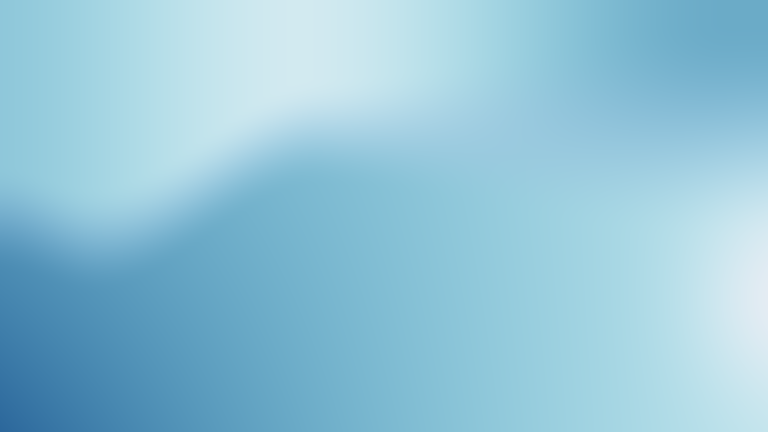
Give the GLSL for this background, as a Shadertoy shader.

```glsl
// A soft blue haze: a pale bright sky drifts over a deep blue slope along a
// blurred fold, with a white glow at the right edge. One brightness field is
// built from smooth ramps, then coloured by a quadratic blue palette.

// Dark blue through cyan to near white
vec3 bluePalette(float tone) {
    return vec3(tone,
                0.1695 + tone * (1.4915 - 0.71 * tone),
                0.4574 + tone * (0.9647 - 0.458 * tone));
}

// Upper field: brightest left of the middle, dim at the right
float skyTone(float x) {
    return 0.55 + 0.28 * smoothstep(-0.05, 0.42, x)
                - 0.41 * smoothstep(0.36, 0.95, x);
}

// Lower field: deep at the lower left, rising to the right
float slopeTone(vec2 p) {
    float away = 1.0 - p.x;
    return 0.17 + 0.66 * p.x - 0.08 * p.x * p.x + 0.32 * p.y * away * away;
}

// Height of the fold between both fields
float foldHeight(float x) {
    return 0.445 + 0.25 * smoothstep(0.12, 0.42, x)
                 + 0.05 * (1.0 - smoothstep(0.0, 0.12, x));
}

void mainImage(out vec4 fragColor, in vec2 fragCoord) {
    vec2 p = fragCoord / iResolution.xy;

    // The fold grows more diffuse to the right
    float blur = 0.125 + 0.125 * smoothstep(0.4, 0.9, p.x);
    float fold = foldHeight(p.x);
    float sky = smoothstep(fold - blur, fold + blur, p.y);
    float tone = mix(slopeTone(p), skyTone(p.x), sky);

    // White glow at the right edge
    vec2 g = (p - vec2(1.02, 0.31)) / vec2(0.12, 0.23);
    float glow = exp(-dot(g, g));
    tone += 0.15 * glow;

    // Greyer haze along the fold and in the glow
    vec3 color = bluePalette(tone);
    color.g -= 0.08 * sky * (1.0 - sky) + 0.01 * glow;

    fragColor = vec4(clamp(color, 0.0, 1.0), 1.0);
}
```
